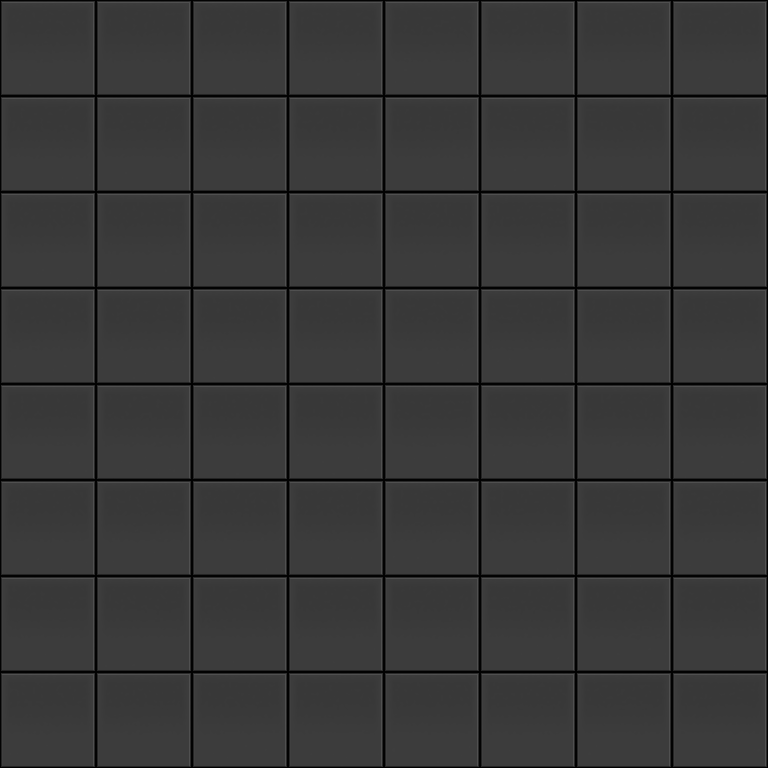
Write a Shadertoy shader that draws this texture.

```glsl
// Dark grey square tiles, eight by eight, with black seams and thin lit bevels.

const float TILES = 8.0;
const float SEAM_HALF = 0.0148;    // widths are fractions of one tile
const float BEVEL_HALF = 0.0078;
const float BEVEL_INSET = 0.0234;

const vec3 SEAM_COLOR = vec3(0.008);
const vec3 FACE_COLOR = vec3(0.236);
const vec3 PANEL_COLOR = vec3(0.221);
const vec3 BEVEL_COLOR = vec3(0.315);

vec2 hashGradient(vec2 cell) {
    vec2 h = vec2(dot(cell, vec2(127.1, 311.7)), dot(cell, vec2(269.5, 183.3)));
    return 2.0 * fract(sin(h) * 43758.5) - 1.0;
}

float gradientNoise(vec2 p) {
    vec2 i = floor(p), f = fract(p);
    vec2 u = f * f * (3.0 - 2.0 * f);
    float a = dot(hashGradient(i), f);
    float b = dot(hashGradient(i + vec2(1, 0)), f - vec2(1, 0));
    float c = dot(hashGradient(i + vec2(0, 1)), f - vec2(0, 1));
    float d = dot(hashGradient(i + vec2(1, 1)), f - vec2(1, 1));
    return mix(mix(a, b, u.x), mix(c, d, u.x), u.y);
}

// Antialiased coverage of a band around zero distance
float band(float dist, float halfWidth, float pixel) {
    return clamp((halfWidth - abs(dist)) / pixel + 0.5, 0.0, 1.0);
}

// Slightly darker upper panel that fades into the face
float panelMask(vec2 p) {
    float sides = smoothstep(0.03, 0.11, p.x) * smoothstep(0.03, 0.11, 1.0 - p.x);
    float top = smoothstep(0.02, 0.12, 1.0 - p.y);
    return sides * top * smoothstep(0.25, 0.7, p.y);
}

vec3 tileColor(vec2 p, float pixel) {
    vec3 color = mix(FACE_COLOR, PANEL_COLOR, panelMask(p));

    // Lit bevels: strong on top and right, faint on the left
    float top = band(1.0 - p.y - BEVEL_INSET, BEVEL_HALF, pixel);
    float right = band(1.0 - p.x - BEVEL_INSET, BEVEL_HALF, pixel);
    float left = band(p.x - BEVEL_INSET, BEVEL_HALF, pixel);
    color = mix(color, BEVEL_COLOR, max(max(top, right), 0.2 * left));

    // Seams
    vec2 edge = min(p, 1.0 - p);
    return mix(color, SEAM_COLOR, band(min(edge.x, edge.y), SEAM_HALF, pixel));
}

void mainImage(out vec4 fragColor, in vec2 fragCoord) {
    vec2 grid = TILES * fragCoord / iResolution.xy;
    float pixel = TILES / min(iResolution.x, iResolution.y);
    vec3 color = tileColor(fract(grid), pixel);

    // Barely visible grain
    color *= 1.0 + 0.012 * gradientNoise(grid * 24.0);
    fragColor = vec4(color, 1.0);
}
```
